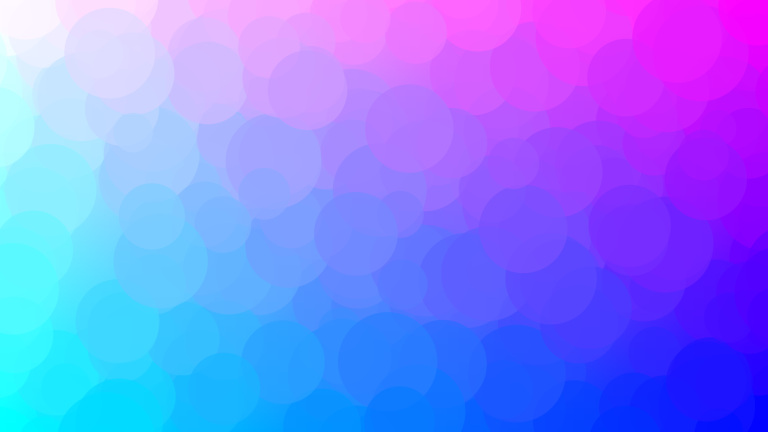
A WebGL 2 fragment shader for this background:

```glsl
#version 300 es
precision highp float;
// Overlapping translucent discs, each tinted by a four-corner colour gradient.

#define DISC_COUNT 300
#define RADIUS_MIN 0.035
#define RADIUS_MAX 0.115
#define OPACITY 0.72
#define OVERSCAN 0.06
#define SEED 17u

uniform vec2 u_resolution;
out vec4 fragColor;

// Integer hash giving three values in 0..1
vec3 hash3(uint n) {
    uvec3 h = uvec3(n, n + 7919u, n + 104729u) * 1664525u + 1013904223u;
    h ^= h >> 16u;
    h *= 0x7feb352du;
    h ^= h >> 15u;
    h *= 0x846ca68bu;
    h ^= h >> 16u;
    return vec3(h >> 8u) / 16777216.0;
}

// White, magenta, cyan and blue at the corners, blended bilinearly
vec3 cornerGradient(vec2 uv) {
    uv = clamp(uv, 0.0, 1.0);
    return vec3(uv.y, 1.0 - uv.x, 1.0);
}

void main() {
    vec2 uv = gl_FragCoord.xy / u_resolution;
    vec2 scale = vec2(u_resolution.x / u_resolution.y, 1.0);
    float edge = 0.75 / u_resolution.y;
    vec3 color = cornerGradient(uv);

    // Paint the discs from back to front
    for (int i = 0; i < DISC_COUNT; i++) {
        vec3 rnd = hash3(uint(i) + SEED * 1000u);
        vec2 center = mix(vec2(-OVERSCAN), vec2(1.0 + OVERSCAN), rnd.xy);
        float radius = mix(RADIUS_MIN, RADIUS_MAX, sqrt(rnd.z));
        float dist = length((uv - center) * scale) - radius;
        float cover = 1.0 - smoothstep(-edge, edge, dist);
        color = mix(color, cornerGradient(center), cover * OPACITY);
    }

    fragColor = vec4(color, 1.0);
}
```
